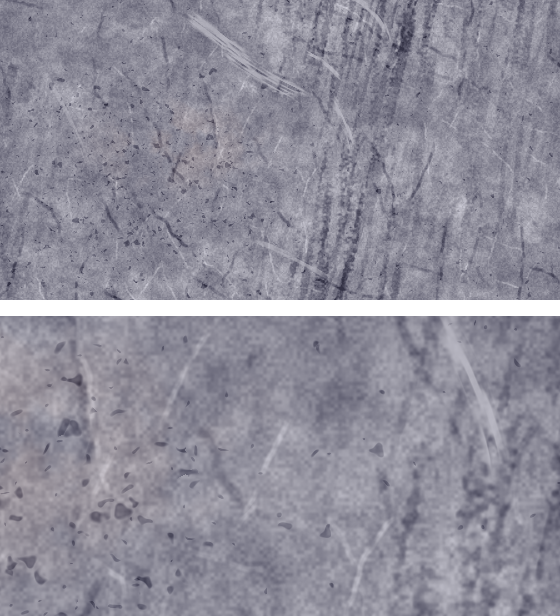
Top: the whole. Bottom: its middle third, enlarged.
Write a WebGL 2 fragment shader that draws this texture.

```glsl
#version 300 es
precision highp float;
// Weathered blue-grey plaster: layered value noise gives the mottled ground,
// stretched noise the dry vertical streaks, jittered cells the flecks and
// scratches, and a few bristled strokes the pale scrapes on top.
uniform vec2 u_resolution;
out vec4 fragColor;

float hash(vec2 p) {
  vec3 q = fract(p.xyx * 0.1031);
  q += dot(q, q.yzx + 33.33);
  return fract((q.x + q.y) * q.z);
}

float noise(vec2 p) {
  vec2 i = floor(p), f = fract(p);
  f = f * f * (3.0 - 2.0 * f);
  return mix(mix(hash(i), hash(i + vec2(1, 0)), f.x),
             mix(hash(i + vec2(0, 1)), hash(i + vec2(1, 1)), f.x), f.y);
}

float fbm(vec2 p) {
  float sum = 0.0, amp = 0.5;
  for (int i = 0; i < 5; i++) {
    sum += amp * noise(p);
    p = mat2(1.6, 1.2, -1.2, 1.6) * p + 17.3;
    amp *= 0.5;
  }
  return sum;
}

vec2 rotate(vec2 p, float a) {
  float c = cos(a), s = sin(a);
  return vec2(c * p.x + s * p.y, c * p.y - s * p.x);
}

// 1 inside the half width, fading to 0 outside it
float band(float d, float inner, float outer) {
  return 1.0 - smoothstep(inner, outer, abs(d));
}

// Ragged flecks, one per jittered cell; density is the share of filled cells
float flecks(vec2 p, float cells, float density, float seed) {
  vec2 wobble = vec2(noise(p * 90.0), noise(p * 90.0 + 40.0)) - 0.5;
  vec2 g = p * cells + wobble * cells * 0.013, home = floor(g);
  float mask = 0.0;
  for (int k = 0; k < 9; k++) {
    vec2 id = home + vec2(k % 3 - 1, k / 3 - 1);
    vec2 key = id + seed;
    vec2 q = rotate(g - id - vec2(hash(key), hash(key + 31.0)), 1.0 - 2.0 * hash(key + 11.0));
    float radius = mix(0.08, 0.32, pow(hash(key + 57.0), 2.0));
    float shape = band(length(q * vec2(0.8, 1.2)), radius * 0.6, radius + 0.06);
    mask = max(mask, shape * step(hash(key + 83.0), density));
  }
  return mask;
}

// Curved hairlines around a main angle, one per cell, broken along their length
float scratches(vec2 p, float cells, float angle, float spread, float width, float seed) {
  vec2 g = p * cells, home = floor(g);
  float mask = 0.0;
  for (int k = 0; k < 9; k++) {
    vec2 id = home + vec2(k % 3 - 1, k / 3 - 1);
    vec2 key = id + seed;
    float turn = angle + spread * (hash(key + 23.0) - 0.5);
    vec2 q = rotate(g - id - vec2(hash(key), hash(key + 47.0)), turn);
    q.y += (hash(key + 61.0) - 0.5) * 0.7 * q.x * q.x + 0.06 * (noise(q.xx * 5.0 + key) - 0.5);
    float reach = mix(0.3, 0.95, hash(key + 71.0));
    float line = band(q.y / cells, width * 0.2, width) * band(q.x, reach * 0.3, reach);
    mask = max(mask, line * hash(key + 97.0));
  }
  return mask * smoothstep(0.2, 0.6, noise(p * 60.0 + seed));
}

// Near-vertical dry streaks with crumbled edges
float streaks(vec2 p, float slant, float fineness, float seed) {
  vec2 q = rotate(p, slant);
  q.x += 0.03 * (noise(q * 4.0 + seed) - 0.5);
  float grain = noise(q * vec2(fineness, fineness * 0.1) + seed);
  return smoothstep(0.5, 0.85, grain + 0.35 * (noise(p * 130.0) - 0.5));
}

// Bristled stroke from a to b, bowed sideways by bend
float brush(vec2 p, vec2 a, vec2 b, float width, float bend) {
  float len = distance(a, b);
  vec2 d = (b - a) / len;
  vec2 q = vec2(dot(p - a, d) / len, dot(p - a, vec2(-d.y, d.x)));
  q.y -= bend * 4.0 * q.x * (1.0 - q.x);
  float bristle = smoothstep(0.2, 0.65, noise(vec2(q.x * 5.0, q.y * 190.0) + a * 91.0));
  float along = q.x + 0.25 * (noise(vec2(q.y * 120.0, a.x * 50.0)) - 0.5);
  float ends = smoothstep(0.0, 0.15, along) * (1.0 - smoothstep(0.8, 1.0, along));
  return bristle * ends * band(q.y, width * 0.5, width);
}

void main() {
  vec2 p = gl_FragCoord.xy / u_resolution.y;
  float broad = fbm(p * 3.0 + 5.0), mid = fbm(p * 13.0), rough = fbm(p * 45.0);

  // Mottled ground with pale worn patches and a darker left edge
  float tone = 0.56 + 0.22 * (broad - 0.5) + 0.18 * (mid - 0.5) + 0.16 * (rough - 0.5);
  tone += 0.11 * (noise(p * 240.0) - 0.5);
  tone += 0.045 * smoothstep(0.52, 0.58, fbm(p * vec2(4.0, 6.0) + 60.0) + 0.1 * (rough - 0.5));
  tone -= 0.11 * band(p.x, 0.0, 0.1) * smoothstep(0.3, 0.6, mid);

  // Dark streaks, thickest right of the centre and along the top
  float column = band(p.x - 1.2 - 0.1 * (p.y - 0.5), 0.02, 0.28);
  float top = smoothstep(0.55, 1.0, p.y) * smoothstep(0.7, 1.1, p.x);
  float cover = clamp(0.15 + 0.6 * column + 0.45 * top + 1.6 * (broad - 0.5), 0.0, 1.0);
  tone -= 0.17 * cover * streaks(p, -0.14, 46.0, 3.0);
  tone -= 0.11 * cover * streaks(p, -0.25, 85.0, 29.0);

  // Flecks gathered on the left, scratches everywhere
  float cluster = band(length((p - vec2(0.45, 0.38)) * vec2(1.0, 1.2)), 0.2, 0.6);
  tone -= 0.2 * flecks(p, 30.0, 0.04 + 0.5 * cluster * smoothstep(0.3, 0.6, mid), 7.0);
  tone -= 0.14 * flecks(p, 62.0, 0.05 + 0.25 * cluster, 19.0);
  tone -= 0.2 * scratches(p, 4.5, -0.7, 0.9, 0.009, 13.0);
  tone -= 0.2 * scratches(p, 5.0, 1.5, 0.7, 0.008, 41.0);
  tone += 0.12 * scratches(p, 6.0, -0.8, 1.6, 0.005, 67.0);
  tone += 0.12 * scratches(p, 9.0, 1.3, 0.8, 0.005, 89.0);

  // Pale scrapes
  float scrape = brush(p, vec2(0.63, 0.95), vec2(0.84, 0.79), 0.028, 0.0);
  scrape = max(scrape, brush(p, vec2(0.76, 0.83), vec2(1.03, 0.67), 0.032, -0.01));
  scrape = max(scrape, brush(p, vec2(1.14, 1.02), vec2(1.3, 0.85), 0.013, 0.035));
  scrape = max(scrape, brush(p, vec2(1.01, 0.83), vec2(1.14, 0.73), 0.008, 0.012));
  scrape = max(scrape, brush(p, vec2(1.11, 0.67), vec2(1.18, 0.48), 0.016, 0.01));
  scrape = max(scrape, 0.6 * brush(p, vec2(0.1, 0.83), vec2(0.31, 0.4), 0.009, 0.02));
  scrape = max(scrape, 0.7 * brush(p, vec2(0.82, 0.21), vec2(1.1, 0.07), 0.012, 0.01));
  tone = mix(tone, 0.74, 0.75 * scrape);

  // Cool grey tint, bluer in the darks, with a faint warm stain
  tone = clamp(tone, 0.2, 0.8);
  vec3 color = vec3(tone, tone - 0.004, tone + mix(0.07, 0.04, smoothstep(0.3, 0.7, tone)));
  float stain = band(length((p - vec2(0.6, 0.52)) * vec2(0.8, 1.5)), 0.0, 0.35);
  color += vec3(0.025, 0.0, -0.02) * stain * smoothstep(0.4, 0.65, mid);
  fragColor = vec4(color, 1.0);
}
```
